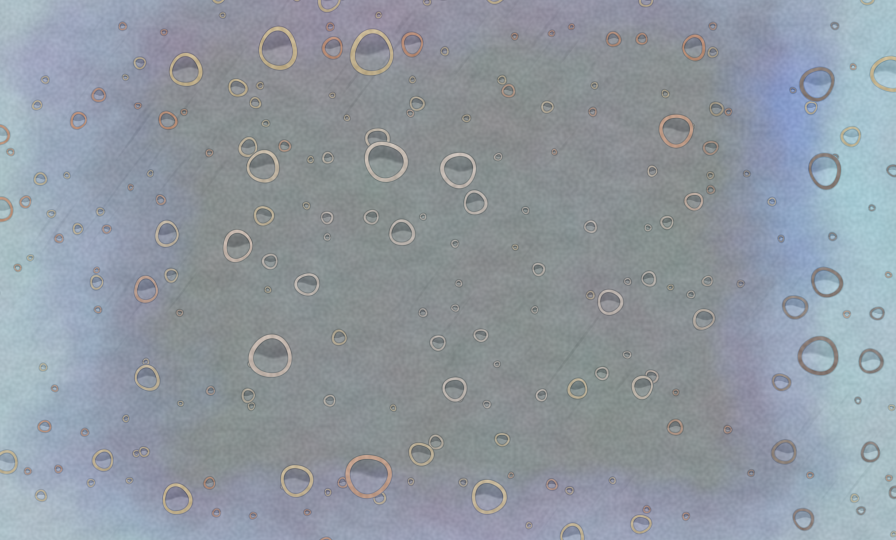
Write a WebGL 2 fragment shader that draws this texture.

```glsl
#version 300 es
precision highp float;
// Scattered hand-drawn bubbles over weathered, dusty paper.
// Gradient noise stains a grey field with blue and pale borders; four
// jittered grids, from large to small, place the tinted rings.
uniform vec2 u_resolution;
out vec4 fragColor;

vec2 hash2(vec2 p) {
    vec3 q = fract(p.xyx * vec3(0.1031, 0.1030, 0.0973));
    q += dot(q, q.yzx + 33.33);
    return fract((q.xx + q.yz) * q.zy);
}

float gradientNoise(vec2 p) {
    vec2 cell = floor(p), f = fract(p);
    vec2 w = f * f * f * (f * (f * 6.0 - 15.0) + 10.0);
    float corner[4];
    for (int k = 0; k < 4; k++) {
        vec2 o = vec2(k & 1, k >> 1);
        float a = 6.2832 * hash2(cell + o + 57.0).x;
        corner[k] = dot(vec2(cos(a), sin(a)), f - o);
    }
    return mix(mix(corner[0], corner[1], w.x), mix(corner[2], corner[3], w.x), w.y);
}

float fbm(vec2 p) {
    float sum = 0.0, amp = 0.6;
    for (int k = 0; k < 5; k++) {
        sum += amp * gradientNoise(p);
        p = mat2(1.6, 1.2, -1.2, 1.6) * p + 7.3;
        amp *= 0.55;
    }
    return sum;
}

float spot(vec2 uv, vec2 center, vec2 size) {
    vec2 d = (uv - center) / size;
    return exp(-dot(d, d));
}

vec3 paper(vec2 p, vec2 uv) {
    // Stained border: strong at the sides, weaker above and below
    vec2 w = uv + 0.09 * vec2(fbm(p * 3.0), fbm(p * 3.0 + 40.0));
    vec2 side = vec2(max(1.0 - w.x / 0.26, (w.x - 0.77) / 0.19),
                     max((0.16 - w.y) / 0.24, (w.y - 0.84) / 0.36));
    float edge = length(max(side, 0.0)) + 0.22 * fbm(p * 5.0 + 11.0);
    vec3 col = mix(vec3(0.535, 0.560, 0.565), vec3(0.55, 0.57, 0.64), smoothstep(0.05, 0.36, edge));
    col = mix(col, vec3(0.60, 0.66, 0.74), smoothstep(0.36, 0.68, edge));
    col = mix(col, vec3(0.67, 0.75, 0.78), smoothstep(0.66, 1.0, edge));

    // Washes of blue, cyan, mauve and lavender
    col = mix(col, vec3(0.50, 0.60, 0.84), 0.7 * spot(w, vec2(0.875, 0.78), vec2(0.045, 0.13)));
    col = mix(col, vec3(0.52, 0.62, 0.80), 0.6 * spot(w, vec2(0.90, 0.57), vec2(0.04, 0.10)));
    col = mix(col, vec3(0.62, 0.80, 0.85), 0.5 * spot(w, vec2(0.98, 0.72), vec2(0.06, 0.35)));
    col = mix(col, vec3(0.60, 0.56, 0.62), 0.6 * spot(w, vec2(0.45, 0.98), vec2(0.28, 0.13)));
    col = mix(col, vec3(0.62, 0.59, 0.68), 0.5 * spot(w, vec2(0.60, 0.04), vec2(0.30, 0.07)));

    // Cloudy tints, fibres, grain and slanted scratches
    col += vec3(0.025, -0.005, 0.03) * fbm(p * 4.0 + 70.0);
    col += vec3(-0.02, 0.03, 0.02) * fbm(p * 6.0 + 90.0);
    col += 0.05 * fbm(p * vec2(16.0, 28.0)) + 0.045 * gradientNoise(p * 140.0);
    vec2 slant = mat2(0.8, 0.6, -0.6, 0.8) * p;
    float scratch = smoothstep(0.25, 0.6, gradientNoise(slant * vec2(90.0, 7.0)));
    col -= 0.045 * scratch * smoothstep(-0.1, 0.3, fbm(p * 2.5 + 23.0) + 0.3 * spot(uv, vec2(0.3, 0.85), vec2(0.2)));
    return col;
}

vec3 ringTint(vec2 uv, vec2 rnd) {
    float right = smoothstep(0.72, 0.95, uv.x);
    float outer = smoothstep(0.2, 0.48, length(uv - vec2(0.52, 0.47)));
    vec3 warm = mix(vec3(0.77, 0.70, 0.55), vec3(0.75, 0.55, 0.44), step(0.62, rnd.x));
    vec3 tint = mix(vec3(0.78, 0.74, 0.71), warm, max(outer, 0.7 * step(0.75, rnd.y)));
    return mix(tint, vec3(0.50, 0.45, 0.43), right * step(0.3, rnd.y));
}

void main() {
    vec2 uv = gl_FragCoord.xy / u_resolution;
    vec2 p = gl_FragCoord.xy / u_resolution.y;
    float aspect = u_resolution.x / u_resolution.y;
    float aa = 0.8 / u_resolution.y;
    vec3 col = paper(p, uv);

    // Bubbles, one size per grid; larger ones hide smaller ones
    float clear = 1.0;
    for (float i = 0.0; i < 4.0; i++) {
        float size = 0.2 * pow(0.72, i);
        vec2 id = floor(p / size + 0.37 * i) + 31.0 * i + 5.0;
        vec2 rnd = hash2(id), jitter = hash2(id + 113.0), shape = hash2(id + 271.0);
        if (rnd.x > (i < 0.5 ? 0.22 : 0.43)) continue;
        float r = 0.036 * pow(0.58, i) * mix(0.78, 1.2, rnd.y);
        vec2 local = (fract(p / size + 0.37 * i) - 0.5) * size;
        vec2 q = local - (jitter - 0.5) * (size - 2.6 * r);
        float turn = 3.1416 * shape.x;
        vec2 axis = vec2(cos(turn), sin(turn));
        vec2 e = vec2(dot(q, axis), dot(q, vec2(-axis.y, axis.x)));
        float d = length(e * vec2(1.0 + 0.16 * shape.y, 1.0)) - r;
        d += 0.035 * r * sin(3.0 * atan(e.y, e.x) + 9.0 * rnd.y);

        // Shaded cap above a wavy waterline, pale below
        float inside = clear * (1.0 - smoothstep(-aa, aa, d));
        float h = q.y / r - 0.12 * sin(3.0 * q.x / r + 6.0 * shape.x);
        float cap = smoothstep(-0.05, 0.12, h) * (1.0 - 0.45 * smoothstep(0.2, 0.9, h));
        col += inside * mix(vec3(0.025), vec3(-0.10, -0.10, -0.095), cap);

        // Tinted rim with a thin dark contour on both sides
        float width = 0.075 * r + 0.0007;
        float rim = abs(d + width) - width * (1.0 + 0.25 * axis.x * q.x / r);
        float contour = 1.0 - smoothstep(0.0, 0.0016 + aa, abs(rim));
        col -= 0.11 * clear * contour;
        vec3 tint = ringTint((p - q) / vec2(aspect, 1.0), jitter.yx);
        tint += 0.09 * gradientNoise(p * 110.0) + 0.03 * q.y / r;
        col = mix(col, tint, clear * mix(0.95, 0.65, i / 3.0) * (1.0 - smoothstep(-aa, aa, rim)));
        clear *= smoothstep(0.0, 0.003, d);
    }
    fragColor = vec4(clamp(col, 0.0, 1.0), 1.0);
}
```
